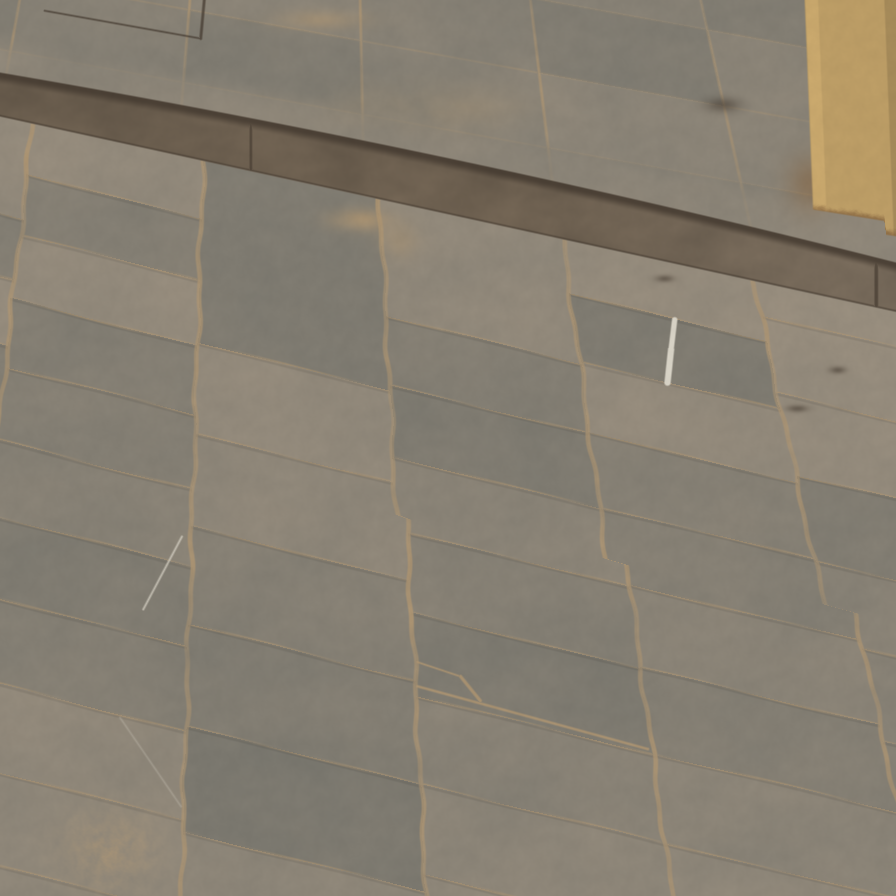
This texture is drawn by a three.js fragment shader. Its source:

```glsl
// Sloping slate paving with sandy joints, a stone kerb across the top and a yellow post.
varying vec2 vUv;

const vec3 SLATE_DARK = vec3(0.485, 0.472, 0.435);
const vec3 SLATE_LIGHT = vec3(0.598, 0.556, 0.494);
const vec3 SAND = vec3(0.68, 0.58, 0.44);
const vec3 CHALK = vec3(0.84, 0.82, 0.77);
const vec3 KERB = vec3(0.41, 0.36, 0.3);
const vec3 SHADOW = vec3(0.27, 0.23, 0.19);
const vec3 POST = vec3(0.73, 0.61, 0.395);
const vec3 RUST = vec3(0.5, 0.37, 0.23);
const float SOFT = 0.0014;   // edge smoothing
const float FALL = 0.25;     // slope of the cross joints
const float GROWTH = 0.0021; // courses widen toward the viewer

// Each column has its own first joint, course height and stone tones.
struct Column { float first; float height; vec4 upper; vec4 lower; };

Column columnAt(float k) {
  if (k < -0.5) return Column(0.219, 0.066, vec4(0.75, 0.3, 0.8, 0.25), vec4(0.3, 0.4, 0.15, 0.25));
  if (k < 0.5) return Column(0.409, 0.1, vec4(0.1, 0.75, 0.6, 0.3), vec4(0.2, 0.0, 0.55, 0.6));
  if (k < 1.5) return Column(0.379, 0.0755, vec4(0.65, 0.25, 0.15, 0.5), vec4(0.3, 0.05, 0.4, 0.55));
  if (k < 2.5) return Column(0.354, 0.074, vec4(0.85, 0.1, 0.75, 0.35), vec4(0.3, 0.5, 0.25, 0.5));
  return Column(0.378, 0.086, vec4(0.9, 0.9, 0.85, 0.2), vec4(0.45, 0.4, 0.3, 0.5));
}

float pick(vec4 v, float i) {
  return dot(v, 1.0 - step(0.5, abs(vec4(0.0, 1.0, 2.0, 3.0) - i)));
}

float hash(vec2 p) { return fract(sin(dot(p, vec2(127.1, 311.7))) * 4375.85); }

// Layered, rotated sines
float mottle(vec2 p) {
  float sum = 0.0, amp = 0.5;
  for (int i = 0; i < 5; i++) {
    p = mat2(0.8, 0.6, -0.6, 0.8) * p * 1.7 + 1.3;
    sum += amp * sin(p.x + 1.5 * sin(p.y * 0.8)) * sin(p.y + sin(p.x * 0.6));
    amp *= 0.68;
  }
  return sum;
}

float edge(float d) { return smoothstep(-SOFT, SOFT, d); }
float band(float d, float w) { return edge(w - abs(d)); }
float nearest(float v) { return v - floor(v + 0.5); }

float stroke(vec2 p, vec2 a, vec2 b, float w) {
  vec2 ab = b - a;
  return band(length(p - a - ab * clamp(dot(p - a, ab) / dot(ab, ab), 0.0, 1.0)), w);
}

float blot(vec2 p, float x, float y, float rx, float ry) {
  vec2 q = (p - vec2(x, y)) / vec2(rx, ry);
  return exp(-dot(q, q));
}

vec3 paving(vec2 p, float wear) {
  // Fanning long joints; the lower courses step sideways
  float jog = edge(p.y - 0.575 - 0.21 * (p.x - 0.44));
  float width = 0.18 + 0.083 * p.y + 0.011 * jog;
  float wobble = 0.0018 * sin(p.y * 43.0 + p.x * 9.0) + 0.001 * sin(p.y * 117.0);
  float k = (p.x + wobble - 0.232 + 0.03 * p.y) / width;
  Column col = columnAt(floor(k));

  // Cross joints inside the column
  float t = p.y - FALL * (fract(k) - 0.5) * width - col.first + 0.5 * wobble;
  float root = sqrt(max(col.height * col.height + 4.0 * GROWTH * t, 0.0004));
  float n = (root - col.height) / (2.0 * GROWTH);
  float row = max(floor(n), -1.0);
  float tone = row > 6.5 ? 0.65 : row < 2.5 ? pick(col.upper, row + 1.0) : pick(col.lower, row - 3.0);
  vec3 c = mix(SLATE_DARK, SLATE_LIGHT, tone + 0.16 * wear);

  float gap = nearest(n) * root;
  float below = step(-0.5, n);
  float course = below * band(gap, 0.0015) * (0.3 + 0.3 * sin(p.x * 31.0 + row * 2.4));
  float seam = band(nearest(k) * width, 0.0026) * (0.62 + 0.3 * wear);
  c *= 1.0 - 0.08 * below * band(gap - 0.002, 0.0015);
  return mix(c, SAND, clamp(max(course, seam), 0.0, 0.9));
}

vec3 terrace(vec2 p, float wear) {
  float k = (p.x - 0.212 + 0.08 * p.y) / (0.19 + 0.1 * p.y);
  float v = (p.y - 0.045 - 0.18 * (p.x - 0.4)) / 0.082;
  float coping = smoothstep(0.0, 0.03, p.y - 0.035 - 0.19 * p.x);
  float tone = mix(0.15 + 0.4 * hash(floor(vec2(k, v))), 0.55, coping);
  vec3 c = mix(SLATE_DARK, SLATE_LIGHT, tone + 0.18 * wear);
  float joint = max(band(nearest(k) * 0.19, 0.0015), 0.5 * band(nearest(v) * 0.082, 0.001));
  c = mix(c, SAND, joint * (0.5 + 0.3 * wear) * (1.0 - 0.7 * coping));
  // Inset cover
  vec2 corner = vec2(0.224, 0.043);
  float cover = max(stroke(p, vec2(0.05, 0.012), corner, 0.001), stroke(p, corner, vec2(0.228, 0.0), 0.0016));
  return mix(c, SHADOW, 0.75 * cover);
}

void main() {
  vec2 p = vec2(vUv.x, 1.0 - vUv.y); // y runs down the slope
  float wear = mottle(p * vec2(9.0, 14.0));
  float grain = mottle(p * 75.0 + 4.0);
  float lip = p.y - 0.081 - 0.17 * p.x - 0.042 * p.x * p.x;
  float foot = p.y - 0.13 - 0.218 * p.x;
  vec3 c = mix(terrace(p, wear), paving(p, wear), edge(foot));

  // Sandy stains, rust and dark pits
  float stain = blot(p, 0.4, 0.246, 0.03, 0.012) + 0.6 * blot(p, 0.445, 0.268, 0.02, 0.018);
  stain += 0.45 * blot(p, 0.47, 0.12, 0.09, 0.025) + 0.5 * blot(p, 0.36, 0.022, 0.05, 0.01);
  stain += 0.35 * blot(p, 0.12, 0.95, 0.05, 0.045) * (1.0 + grain);
  c = mix(c, SAND, clamp(stain * (0.65 + 0.4 * wear), 0.0, 0.8));
  c = mix(c, RUST, 0.5 * blot(p, 0.905, 0.205, 0.025, 0.03));
  float pits = blot(p, 0.807, 0.117, 0.018, 0.008) + blot(p, 0.742, 0.311, 0.01, 0.004);
  pits += blot(p, 0.89, 0.456, 0.012, 0.004) + blot(p, 0.935, 0.413, 0.009, 0.004);
  c = mix(c, SHADOW, 0.55 * pits);

  // Chalk marks, scratches and the broken corner
  vec2 bend = vec2(0.749, 0.39);
  float chalk = max(stroke(p, vec2(0.753, 0.357), bend, 0.003), stroke(p, bend, vec2(0.745, 0.427), 0.0035));
  chalk = max(chalk, 0.7 * stroke(p, vec2(0.203, 0.599), vec2(0.16, 0.68), 0.0011));
  chalk = max(chalk, 0.25 * stroke(p, vec2(0.134, 0.801), vec2(0.202, 0.9), 0.001));
  c = mix(c, CHALK, chalk);
  bend = vec2(0.514, 0.755);
  float crack = max(stroke(p, vec2(0.466, 0.739), bend, 0.001), stroke(p, bend, vec2(0.536, 0.782), 0.0018));
  crack = max(crack, stroke(p, vec2(0.466, 0.766), vec2(0.723, 0.836), 0.0014));
  c = mix(c, SAND, 0.85 * crack);

  // Kerb face with shadowed lip, foot and upright joints
  vec3 face = KERB * (1.0 + 0.1 * wear) + 0.05 * smoothstep(0.5, 1.0, p.x);
  float dark = 0.7 * max(band(p.x - 0.28, 0.0014), band(p.x - 0.978, 0.002));
  dark = max(dark, 0.85 * (1.0 - smoothstep(0.003, 0.014, lip)));
  face = mix(face, SHADOW, max(dark, 0.6 * band(foot, 0.002)));
  c = mix(c, face, edge(lip) * edge(-foot));

  // Yellow post with a rusted base
  float side = p.x - 0.898 - 0.04 * p.y;
  float base = 0.234 + 0.16 * max(p.x - 0.908, 0.0) + 0.015 * edge(p.x - 0.988) - p.y;
  vec3 post = POST * (1.0 + 0.07 * band(side - 0.008, 0.007) - 0.12 * edge(side - 0.089));
  post = mix(post, RUST, 0.7 - 0.7 * smoothstep(0.0, 0.009, base + 0.003 * grain));
  c = mix(c, post, edge(side) * edge(base));

  gl_FragColor = vec4(c * (1.0 + 0.018 * grain), 1.0);
}
```
